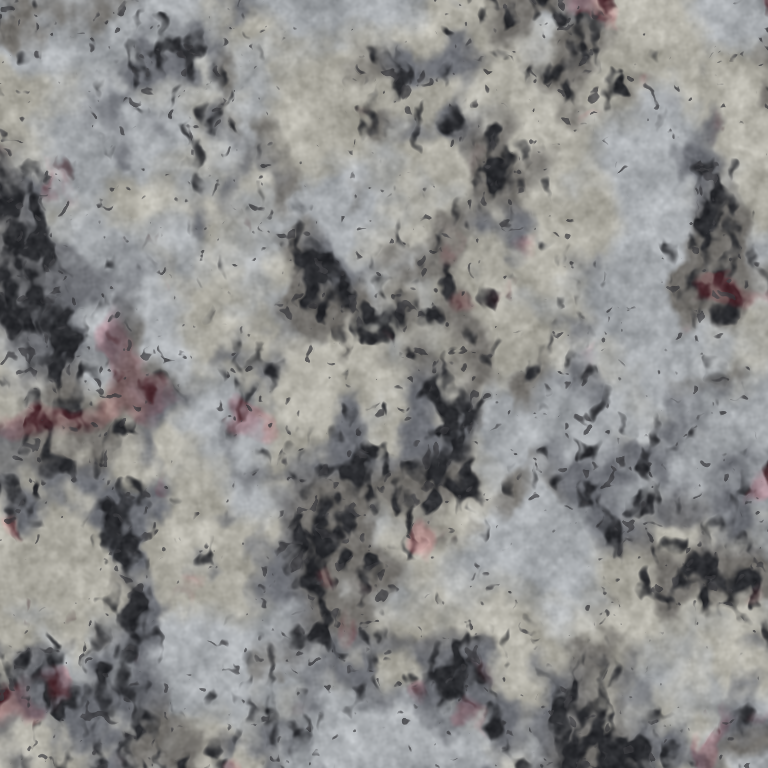
Give the GLSL for this texture, as a WebGL 2 fragment shader.

```glsl
#version 300 es
precision highp float;
// Polished pale granite: cream and white feldspar, grey quartz, black mica clusters, maroon garnets.
uniform vec2 u_resolution;
out vec4 fragColor;

float hash(vec2 cell) {
  vec3 q = fract(vec3(cell.xyx) * 0.1031);
  q += dot(q, q.yzx + 33.33);
  return fract((q.x + q.y) * q.z);
}

float valueNoise(vec2 p) {
  vec2 cell = floor(p), f = fract(p);
  f = f * f * (3.0 - 2.0 * f);
  float low = mix(hash(cell), hash(cell + vec2(1, 0)), f.x);
  float high = mix(hash(cell + vec2(0, 1)), hash(cell + vec2(1, 1)), f.x);
  return mix(low, high, f.y);
}

// Layered noise in 0..1; each octave is rotated to hide the lattice.
float fbm(vec2 p, int octaves) {
  float sum = 0.0, total = 0.0, weight = 0.5;
  for (int i = 0; i < octaves; i++) {
    sum += weight * valueNoise(p);
    total += weight;
    weight *= 0.5;
    p = mat2(1.6, 1.2, -1.2, 1.6) * p + 17.3;
  }
  return sum / total;
}

void main() {
  vec2 uv = gl_FragCoord.xy / u_resolution.y;

  // Ragged grain outlines
  vec2 warp = vec2(fbm(uv * 38.0 + 5.0, 3), fbm(uv * 38.0 + 71.0, 3)) - 0.5;
  vec2 p = uv + 0.022 * warp;
  vec2 upright = p * vec2(1.0, 0.66);

  // Feldspar ground, drifting between cool white and cream
  float warmth = smoothstep(0.4, 0.62, fbm(p * 7.0 + 40.0, 4));
  vec3 color = mix(vec3(0.645, 0.66, 0.675), vec3(0.68, 0.672, 0.635), warmth);
  color += 0.26 * (fbm(p * 26.0 + 11.0, 3) - 0.5);

  // Translucent grey quartz around the mineral clusters
  float cluster = fbm(upright * 12.0 + 3.0, 4);
  float quartz = 0.7 * cluster + 0.3 * fbm(p * 24.0 + 90.0, 2);
  float smoky = smoothstep(0.35, 0.65, valueNoise(p * 9.0 + 60.0));
  vec3 quartzColor = mix(vec3(0.42, 0.43, 0.455), vec3(0.45, 0.44, 0.425), smoky);
  color = mix(color, quartzColor, smoothstep(0.47, 0.63, quartz));

  // Black mica flakes gathered in upright clusters
  float flakes = fbm(upright * 62.0 + 25.0, 2);
  float mica = smoothstep(0.565, 0.695, 0.6 * cluster + 0.4 * flakes);
  float garnet = smoothstep(0.66, 0.76, fbm(p * 13.0 + 130.0, 2));
  vec3 micaColor = mix(vec3(0.165, 0.17, 0.185), vec3(0.27, 0.18, 0.2), garnet);
  color = mix(color, micaColor, mica);
  color = mix(color, color * vec3(1.04, 0.86, 0.89), garnet * smoothstep(0.48, 0.6, cluster));

  // Loose dark specks, denser near the clusters
  float specks = fbm(p * 85.0 + 200.0, 2) + 0.35 * (cluster - 0.5);
  color = mix(color, vec3(0.24, 0.24, 0.255), 0.75 * smoothstep(0.77, 0.87, specks));

  // Fine crystalline mottling
  color += 0.13 * (fbm(uv * 115.0 + 300.0, 2) - 0.5);

  fragColor = vec4(clamp(color, 0.0, 1.0), 1.0);
}
```
